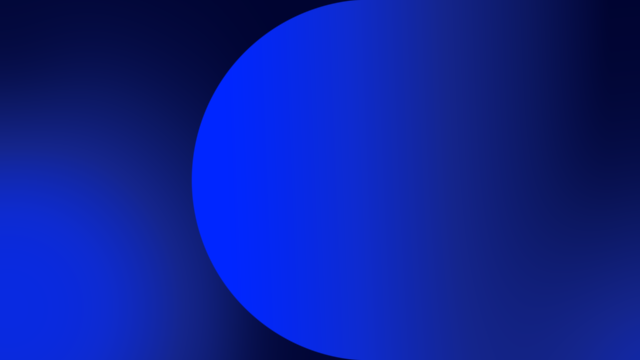
This background is drawn by a Shadertoy shader. Its source:

```glsl
// Deep blue backdrop: a glowing rounded panel fading right over soft corner glows.

// Colour ramp, from shadow to full light
const vec3 NIGHT    = vec3(0.000, 0.015, 0.190);
const vec3 NAVY     = vec3(0.045, 0.090, 0.375);
const vec3 INDIGO   = vec3(0.080, 0.145, 0.550);
const vec3 ROYAL    = vec3(0.055, 0.170, 0.815);
const vec3 ELECTRIC = vec3(0.000, 0.150, 1.000);

// Panel: lengths are in canvas heights
const vec2  PANEL_CENTER = vec2(1.0347, 0.5);
const float PANEL_RADIUS = 0.502;
const float FADE_START   = 0.625;
const float FADE_END     = 1.713;
const float FADE_CURVE   = 1.25;
const float FADE_TILT    = 0.04;

// Corner glows and shadows
const vec2  LEFT_GLOW          = vec2(0.023, 0.144);
const float LEFT_GLOW_SIZE     = 0.624;
const float LEFT_GLOW_FALLOFF  = 2.6;
const float LEFT_GLOW_LEVEL    = 0.84;
const vec2  RIGHT_GLOW         = vec2(1.829, -0.065);
const float RIGHT_GLOW_SIZE    = 0.51;
const float RIGHT_GLOW_LEVEL   = 0.60;
const vec2  CORNER_SHADE       = vec2(0.0, 0.907);
const float CORNER_SHADE_SIZE  = 0.25;
const float CORNER_SHADE_DEPTH = 0.5;
const float PANEL_SHADE_DEPTH  = 0.65;

// Soft round spot, 1 at its centre
float spot(vec2 p, vec2 center, float size, float falloff) {
    return exp(-pow(distance(p, center) / size, falloff));
}

// Light level 0..1 to colour
vec3 blueRamp(float level) {
    float t = clamp(level, 0.0, 1.0) * 4.0;
    vec3 color = mix(NIGHT, NAVY, min(t, 1.0));
    color = mix(color, INDIGO, clamp(t - 1.0, 0.0, 1.0));
    color = mix(color, ROYAL, clamp(t - 2.0, 0.0, 1.0));
    return mix(color, ELECTRIC, clamp(t - 3.0, 0.0, 1.0));
}

// Signed distance to a bar with a round left end, open to the right
float panelDistance(vec2 p) {
    vec2 q = p - PANEL_CENTER;
    return length(vec2(min(q.x, 0.0), q.y)) - PANEL_RADIUS;
}

float backdropLevel(vec2 p) {
    float glow = LEFT_GLOW_LEVEL * spot(p, LEFT_GLOW, LEFT_GLOW_SIZE, LEFT_GLOW_FALLOFF);
    float cornerShade = CORNER_SHADE_DEPTH * spot(p, CORNER_SHADE, CORNER_SHADE_SIZE, 2.0);
    float panelShade = PANEL_SHADE_DEPTH * smoothstep(0.55, 0.85, p.x);
    return glow * (1.0 - cornerShade) * (1.0 - panelShade);
}

float panelLevel(vec2 p) {
    float x = p.x - FADE_TILT * (0.5 - p.y);
    float fade = clamp((x - FADE_START) / (FADE_END - FADE_START), 0.0, 1.0);
    float light = 1.0 - pow(fade, FADE_CURVE);
    float glow = RIGHT_GLOW_LEVEL * spot(p, RIGHT_GLOW, RIGHT_GLOW_SIZE, 2.0);
    return length(vec2(light, glow));
}

void mainImage(out vec4 fragColor, in vec2 fragCoord) {
    vec2 p = fragCoord / iResolution.y;
    float edge = 1.0 / iResolution.y;
    float panelMask = 1.0 - smoothstep(-edge, edge, panelDistance(p));
    vec3 color = mix(blueRamp(backdropLevel(p)), blueRamp(panelLevel(p)), panelMask);
    fragColor = vec4(color, 1.0);
}
```
